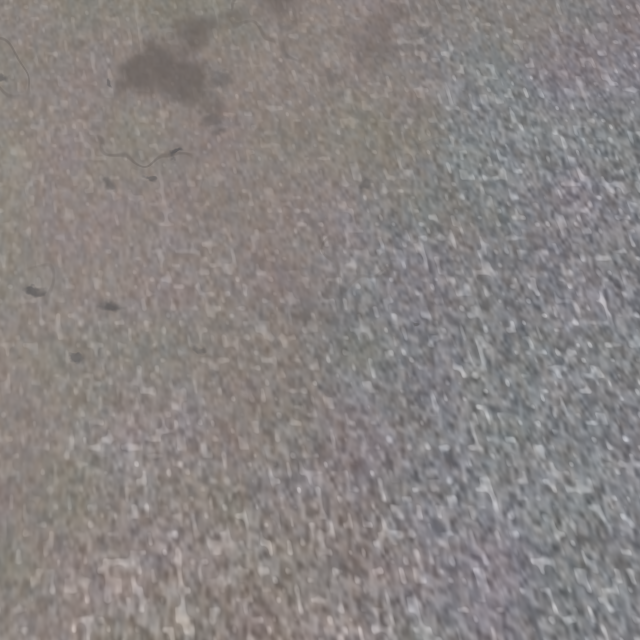
Reproduce this texture procedurally as a WebGL 1 fragment shader.

```glsl
precision highp float;
uniform vec2 u_resolution;

float hash(vec2 p) {
  vec3 q = fract(vec3(p.xyx) * 0.1031);
  q += dot(q, q.yzx + 33.33);
  return fract((q.x + q.y) * q.z);
}

float noise(vec2 p) {
  vec2 i = floor(p), f = fract(p);
  f = f * f * (3.0 - 2.0 * f);
  return mix(mix(hash(i), hash(i + vec2(1.0, 0.0)), f.x),
             mix(hash(i + vec2(0.0, 1.0)), hash(i + 1.0), f.x), f.y);
}

float fbm(vec2 p) {
  float sum = 0.0, weight = 0.5;
  for (int i = 0; i < 4; i++) {
    sum += weight * noise(p);
    p = mat2(1.6, 1.2, -1.2, 1.6) * p + 17.3;
    weight *= 0.5;
  }
  return sum / 0.9375;
}

// Ground coordinates: grains shrink and flatten towards the top
vec2 groundPlane(vec2 uv) {
  float depth = uv.y * (80.0 + 32.0 * uv.y);
  return vec2((uv.x - 0.5) * (96.0 + 40.0 * uv.y) + 0.22 * depth, depth * 0.82) + 200.0;
}

// Small dark chips and smudges, mostly in the upper left
float chips(vec2 uv) {
  float cover = 0.0;
  vec2 ragged = vec2(fbm(uv * 38.0), fbm(uv * 38.0 + 71.0)) - 0.5;
  for (int i = 0; i < 14; i++) {
    float k = float(i);
    vec2 center = vec2(0.7 * hash(vec2(k, 3.7)), 0.42 + 0.55 * hash(vec2(k, 9.1)));
    float size = mix(0.007, 0.024, pow(hash(vec2(k, 5.3)), 2.0));
    vec2 d = (uv - center + ragged * 0.035) * vec2(0.75, 1.2);
    float spot = 1.0 - smoothstep(size * 0.35, size * 1.15, length(d));
    cover = max(cover, spot * mix(0.4, 0.9, hash(vec2(k, 2.9))));
  }
  return cover;
}

void main() {
  vec2 uv = gl_FragCoord.xy / u_resolution;
  vec2 ground = groundPlane(uv);
  float patches = fbm(uv * 5.0 + 4.0) - 0.5;

  // Worn smooth at the upper left, coarse at the lower right
  float rough = smoothstep(-0.5, 0.6, uv.x - uv.y * 0.9 + patches * 0.7);
  float cool = smoothstep(0.1, 0.75, uv.x - abs(uv.y - 0.4) * 0.6 + patches * 0.9);

  // Base tone with broad cloudy tint
  vec3 color = mix(vec3(0.548, 0.517, 0.497), vec3(0.508, 0.504, 0.520), cool);
  color += patches * 0.07;
  color += (fbm(uv * 9.0 + 31.0) - 0.5) * vec3(0.035, -0.01, 0.03);

  // Soft grains and pale flecks
  float coarse = noise(ground) - 0.5;
  float fine = noise(mat2(1.5, 0.5, -0.4, 1.3) * ground + 53.0) - 0.5;
  float fleck = smoothstep(0.62, 0.95, noise(ground * 0.95 + 91.0));
  float grain = coarse * 0.13 + fine * 0.13 + fleck * 0.13 - 0.012;
  color += grain * mix(0.4, 1.15, rough);
  color += (noise(ground * 0.6 + 140.0) - 0.5) * vec3(0.02, 0.0, -0.02);

  // Brown smudges and thin broken cracks on the worn part
  float worn = smoothstep(0.35, 0.7, uv.y) * (1.0 - smoothstep(0.45, 0.8, uv.x));
  float smudge = smoothstep(0.58, 0.76, fbm(uv * vec2(7.0, 10.0) + 12.0)) * worn;
  float ridge = abs(fbm(uv * 4.5 + 63.0) - 0.5);
  float crack = (1.0 - smoothstep(0.002, 0.012, ridge))
              * smoothstep(0.5, 0.65, noise(uv * 9.0 + 7.0)) * worn;
  color = mix(color, vec3(0.39, 0.365, 0.35), max(smudge * 0.65, crack * 0.4));

  color = mix(color, vec3(0.33, 0.325, 0.33), chips(uv) * 0.8);
  gl_FragColor = vec4(color, 1.0);
}
```
